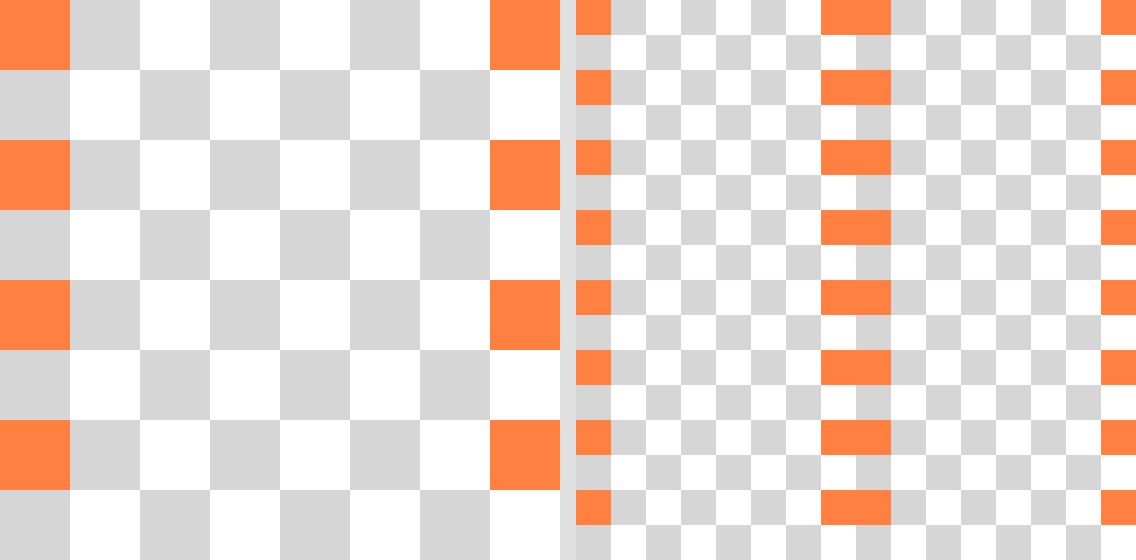
Left, the tile; right, the same tile 2 across and 2 down.
A Shadertoy shader for this pattern:

```glsl
const float CELLS = 8.0;

// Flat colour of one square; indices wrap around the canvas
vec3 cellColor(vec2 cell) {
    cell = mod(cell, CELLS);
    bool oddRow = mod(cell.y, 2.0) > 0.5;
    bool sideColumn = cell.x < 0.5 || cell.x > CELLS - 1.5;
    if (oddRow && sideColumn) return vec3(1.0, 0.5, 0.25);
    return mod(cell.x + cell.y, 2.0) < 0.5 ? vec3(0.84) : vec3(1.0);
}

void mainImage(out vec4 fragColor, in vec2 fragCoord) {
    vec2 p = fragCoord / iResolution.xy * CELLS;
    vec2 pixel = CELLS / iResolution.xy;

    // Coverage of the pixel on either side of the nearest grid corner
    vec2 corner = floor(p + 0.5);
    vec2 blend = clamp((p - corner) / pixel + 0.5, 0.0, 1.0);

    // Box-filter the four squares meeting at that corner
    vec3 below = mix(cellColor(corner - 1.0), cellColor(corner - vec2(0.0, 1.0)), blend.x);
    vec3 above = mix(cellColor(corner - vec2(1.0, 0.0)), cellColor(corner), blend.x);
    fragColor = vec4(mix(below, above, blend.y), 1.0);
}
```
